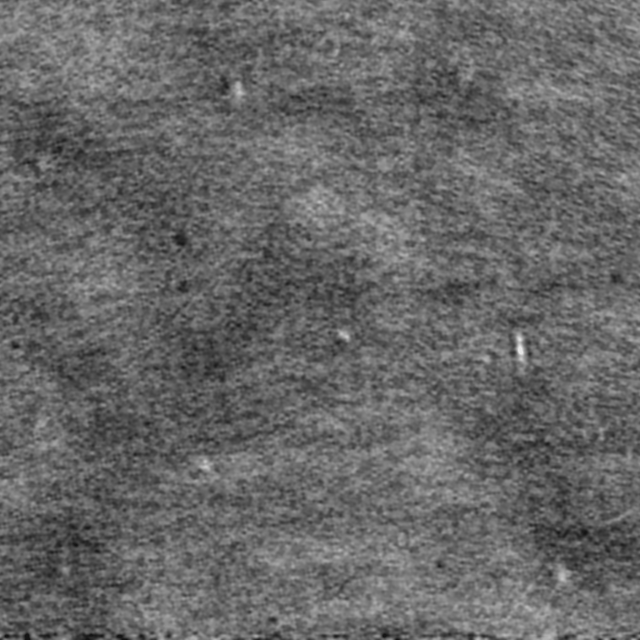
A Shadertoy shader for this texture:

```glsl
#define BASE_GREY 0.403
#define BLOTCH_AMOUNT 0.19
#define CLOUD_AMOUNT 0.13
#define STREAK_AMOUNT 0.13
#define GRAIN_AMOUNT 0.22
#define FINE_AMOUNT 0.16
#define STREAK_BEND 0.28
#define SPOT_GRID 5
#define SPOT_SIZE 0.0105
#define SCRATCH_CENTRE vec2(1.18, -0.22)
#define SCRATCH_RADIUS 0.463

float hash(vec2 p) {
    return fract(sin(dot(p, vec2(127.1, 311.7))) * 43758.5453);
}

// Smooth value noise, centred on zero
float noise(vec2 p) {
    vec2 cell = floor(p), f = fract(p);
    f = f * f * (3.0 - 2.0 * f);
    float low = mix(hash(cell), hash(cell + vec2(1, 0)), f.x);
    float high = mix(hash(cell + vec2(0, 1)), hash(cell + vec2(1, 1)), f.x);
    return mix(low, high, f.y) - 0.5;
}

vec2 rotate(vec2 p, float angle) {
    float c = cos(angle), s = sin(angle);
    return vec2(c * p.x - s * p.y, s * p.x + c * p.y);
}

float bell(float x) {
    return exp(-x * x);
}

// Cloudy ground with bent horizontal streaks and fine grain
float ground(vec2 uv) {
    vec2 bent = uv;
    bent.y += STREAK_BEND * uv.y * (uv.x - 0.4) * (uv.x - 0.4);
    float tone = BASE_GREY;
    tone += BLOTCH_AMOUNT * noise(rotate(uv, 0.5) * vec2(6.0, 7.5) + 3.7);
    tone += CLOUD_AMOUNT * noise(rotate(bent, -0.2) * vec2(12.0, 19.0) + 17.3);
    tone += STREAK_AMOUNT * noise(bent * vec2(26.0, 105.0) + 41.0);
    tone += GRAIN_AMOUNT * noise(bent * vec2(118.0, 185.0) + 9.0);
    tone += FINE_AMOUNT * noise(rotate(uv, 0.6) * 195.0 + 71.0);
    return tone;
}

// One mark: a ring, a bright fleck with a shaded side, or a dark pit
float spot(vec2 p, float kind, float seed) {
    float size = SPOT_SIZE * mix(0.75, 1.25, seed);
    p = rotate(p, 6.283 * seed) / size;
    p += 0.5 * vec2(noise(p * 1.3 + seed * 50.0), noise(p * 1.3 + seed * 90.0));
    float r = length(p);
    if (kind < 0.27) {
        float lobes = 0.65 + 0.35 * cos(2.0 * atan(p.y, p.x));
        return 0.3 * lobes * bell((r - 1.35) / 0.45) - 0.18 * bell(r / 0.7);
    }
    if (kind < 0.68) {
        float fleck = bell(length(p * vec2(0.8, 1.3)));
        float shade = bell(length(p - vec2(0.4, 1.4)) / 0.8);
        return 0.32 * fleck - 0.17 * shade;
    }
    return 0.09 * bell((r - 1.5) / 0.6) - 0.27 * bell(r / 0.85);
}

// Marks scattered over a jittered grid, stronger towards the bottom
float spots(vec2 uv) {
    float sum = 0.0;
    for (int i = 0; i < SPOT_GRID * SPOT_GRID; i++) {
        vec2 cell = vec2(i % SPOT_GRID, i / SPOT_GRID);
        vec2 jitter = vec2(hash(cell + 5.3), hash(cell + 23.9));
        vec2 centre = (cell + 0.1 + 0.8 * jitter) / float(SPOT_GRID);
        float strength = mix(0.4, 1.0, hash(cell + 61.7));
        strength *= mix(1.1, 0.65, centre.y);
        sum += strength * spot(uv - centre, hash(cell + 37.1), hash(cell + 83.3));
    }
    return sum;
}

// Pale upright sliver with dark flanks
float sliver(vec2 uv) {
    vec2 p = rotate(uv - vec2(0.813, 0.455), -0.12);
    float along = bell(p.y / 0.023);
    return along * (0.5 * bell(p.x / 0.0055) - 0.16 * bell((abs(p.x) - 0.012) / 0.005));
}

// Curved scratch across the lower right corner
float scratch(vec2 uv) {
    float d = length(uv - SCRATCH_CENTRE) - SCRATCH_RADIUS;
    float wear = 0.75 + 0.8 * noise(uv * 28.0);
    float reach = smoothstep(0.77, 0.83, uv.x) * smoothstep(-0.02, 0.04, uv.y);
    return reach * wear * (0.15 * bell(d / 0.004) - 0.08 * bell((d - 0.009) / 0.005));
}

// Ragged speckle along the bottom edge
float edgeSpeckle(vec2 uv) {
    float band = 1.0 - smoothstep(0.006, 0.015, uv.y);
    return band * (0.5 * noise(uv * vec2(95.0, 150.0) + 31.0) - 0.04);
}

void mainImage(out vec4 fragColor, in vec2 fragCoord) {
    vec2 uv = fragCoord / iResolution.xy;
    float grey = ground(uv) + spots(uv) + sliver(uv) + scratch(uv) + edgeSpeckle(uv);
    fragColor = vec4(vec3(clamp(grey, 0.08, 0.9)), 1.0);
}
```
